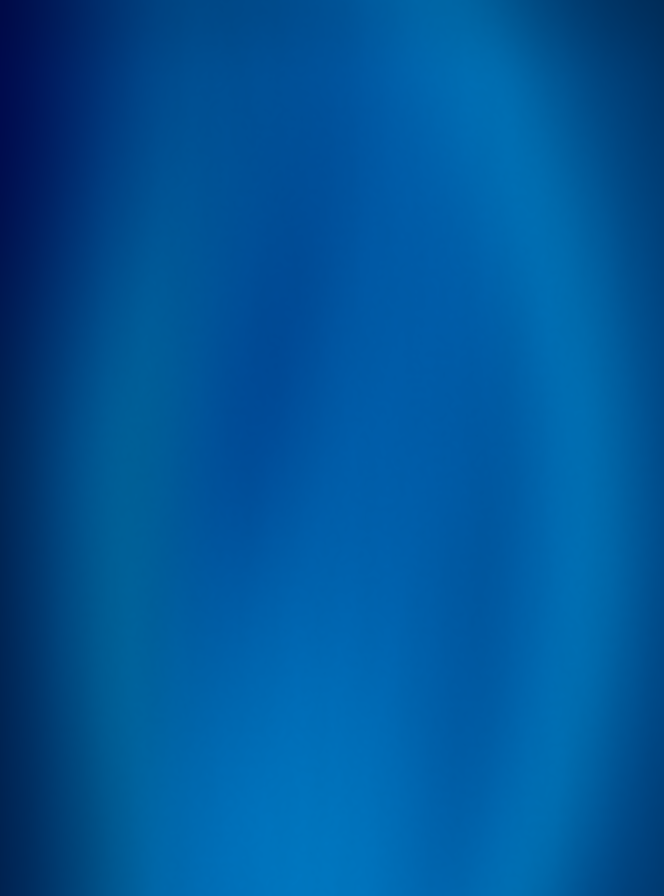
Give the GLSL for this background, as a Shadertoy shader.

```glsl
// Soft vertical folds of blue light with dark, vignetted sides.

// Bell-shaped falloff: 1 at d = 0, fading over the given width.
float bell(float d, float width) {
    return exp(-d * d / (width * width));
}

// Pseudo-random gradient for a lattice cell.
vec2 cellGradient(vec2 cell) {
    float angle = 6.2832 * fract(sin(dot(cell, vec2(127.1, 311.7))) * 437.58);
    return vec2(cos(angle), sin(angle));
}

// Gradient noise, roughly -0.7 to 0.7.
float gradientNoise(vec2 q) {
    vec2 cell = floor(q), f = q - cell;
    vec2 u = f * f * f * (f * (f * 6.0 - 15.0) + 10.0);
    vec2 e = vec2(1.0, 0.0);
    float low = mix(dot(cellGradient(cell), f), dot(cellGradient(cell + e), f - e), u.x);
    float high = mix(dot(cellGradient(cell + e.yx), f - e.yx),
                     dot(cellGradient(cell + 1.0), f - 1.0), u.x);
    return mix(low, high, u.y);
}

void mainImage(out vec4 fragColor, in vec2 fragCoord) {
    vec2 p = fragCoord / iResolution.xy;
    vec3 color = vec3(0.0, 0.36, 0.66);

    // Teal fold on the left
    float tealFold = bell(p.x - 0.17 - 0.10 * p.y, 0.13) * bell(p.y - 0.30, 0.60);
    color = mix(color, vec3(0.0, 0.385, 0.585), tealFold);

    // Slanted shadow left of the centre, crisper on its right side
    float shadowOffset = p.x - 0.26 - 0.25 * p.y;
    float shadowWidth = mix(0.12, 0.09, smoothstep(-0.04, 0.04, shadowOffset));
    float leftShadow = bell(shadowOffset, shadowWidth) * bell(p.y - 0.56, 0.32);
    color = mix(color, vec3(0.0, 0.275, 0.575), 0.9 * leftShadow);

    // Dimmer cloth toward the top left
    float topDim = smoothstep(0.50, 1.0, p.y) * (1.0 - smoothstep(0.30, 0.65, p.x));
    color = mix(color, vec3(0.0, 0.28, 0.54), 0.7 * topDim);

    // Glow rising from the bottom
    float glow = bell(p.x - 0.47, 0.24) * bell(p.y, 0.32);
    color = mix(color, vec3(0.0, 0.465, 0.75), glow);

    // Narrow shadow beside the right fold
    float rightShadow = bell(p.x - 0.68 - 0.16 * p.y, 0.08) * bell(p.y - 0.36, 0.36);
    color = mix(color, vec3(0.0, 0.33, 0.61), 0.75 * rightShadow);

    // Curved bright fold on the right, broader at the top
    float foldX = 0.89 - 0.58 * (p.y - 0.42) * (p.y - 0.42);
    float brightFold = bell(p.x - foldX, 0.095 + 0.05 * smoothstep(0.5, 1.0, p.y));
    color = mix(color, vec3(0.0, 0.46, 0.73), 0.9 * brightFold);

    // Falloff past the bright fold
    float past = p.x - foldX;
    past = 0.5 * (past + sqrt(past * past + 0.003));
    color *= exp(-past * vec3(2.2, 2.2, 1.9));

    // Navy left side, widening toward the top
    vec3 navy = mix(vec3(0.0, 0.11, 0.28), vec3(0.0, 0.02, 0.28), smoothstep(0.45, 0.88, p.y));
    float sideWidth = 0.20 + 0.11 * smoothstep(0.4, 1.0, p.y) + 0.06 * bell(p.y, 0.2);
    color = mix(navy, color, smoothstep(-0.06, sideWidth, p.x));

    // Slight dimming along the top
    color *= 1.0 - 0.07 * smoothstep(0.9, 1.0, p.y);

    // Faint upright streaks and fine grain
    float weave = gradientNoise(p * vec2(28.0, 7.0)) + 0.8 * gradientNoise(p * vec2(95.0, 110.0));
    color *= 1.0 + 0.014 * weave;

    fragColor = vec4(color, 1.0);
}
```
